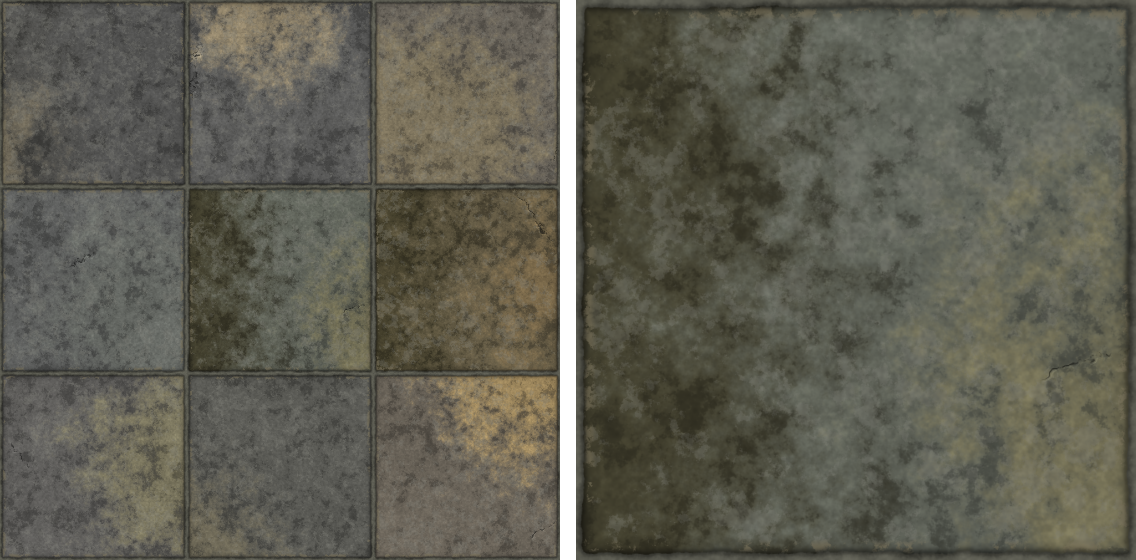
Left, the full canvas; right, a detail of the centre.
This texture is drawn by a Shadertoy shader. Its source:

```glsl
// Three by three weathered slate tiles with thin recessed grout.
// Each tile mixes a stone tone, a crusty mineral stain and a dark side,
// all broken up by layered value noise, then adds cracks and chipped rims.

const float TILES = 3.0;
const float HALF_GAP = 0.013;       // lengths below are in tile widths
const float CORNER = 0.008;
const float RAGGED = 0.014;
const float SEAM_WIDTH = 0.007;
const float SEAM_DEPTH = 0.36;
const float CRACK_WIDTH = 0.003;
const float GRAIN = 0.11;
const vec3 GROUT = vec3(0.36, 0.36, 0.32);
const vec3 PALE_FLAKE = vec3(0.49, 0.49, 0.46);
const vec3 DARK_OLIVE = vec3(0.24, 0.225, 0.15);
const vec3 CHIP = vec3(0.50, 0.46, 0.35);

// Per-tile settings, row by row from the lower left.
const vec3 STONE[9] = vec3[9](
    vec3(0.37, 0.365, 0.355), vec3(0.345, 0.345, 0.325), vec3(0.40, 0.375, 0.335),
    vec3(0.36, 0.365, 0.36), vec3(0.365, 0.38, 0.345), vec3(0.39, 0.355, 0.27),
    vec3(0.315, 0.315, 0.31), vec3(0.35, 0.35, 0.345), vec3(0.41, 0.39, 0.355));
const vec3 STAIN[9] = vec3[9](
    vec3(0.48, 0.46, 0.36), vec3(0.44, 0.415, 0.335), vec3(0.62, 0.53, 0.36),
    vec3(0.39, 0.405, 0.38), vec3(0.44, 0.42, 0.31), vec3(0.47, 0.40, 0.28),
    vec3(0.43, 0.40, 0.33), vec3(0.54, 0.49, 0.39), vec3(0.48, 0.44, 0.345));
// Stain centre, radius and strength.
const vec4 STAIN_SHAPE[9] = vec4[9](
    vec4(1.05, 0.50, 0.50, 0.90), vec4(0.05, 0.05, 0.30, 0.80), vec4(0.90, 1.10, 0.50, 0.95),
    vec4(0.80, 0.30, 0.45, 0.70), vec4(1.05, 0.25, 0.30, 0.85), vec4(1.10, 0.50, 0.40, 0.85),
    vec4(0.03, 0.20, 0.16, 0.80), vec4(0.40, 1.10, 0.36, 0.95), vec4(0.35, 0.30, 0.50, 0.85));
const float DARK_SIDE[9] = float[9](0.0, 0.0, 0.0, 0.0, 0.85, 0.85, 0.1, 0.0, 0.0);
// Crack centre, angle and half length (zero for none).
const vec4 CRACK[9] = vec4[9](
    vec4(0.10, 0.55, -0.8, 0.10), vec4(0.0), vec4(0.92, 0.17, 0.7, 0.11),
    vec4(0.45, 0.60, 0.5, 0.09), vec4(0.91, 0.35, 0.6, 0.09), vec4(0.87, 0.84, -0.9, 0.18),
    vec4(0.0), vec4(0.04, 0.62, 1.4, 0.18), vec4(0.97, 0.20, 1.3, 0.08));

float hash(vec2 p) {
    vec3 a = fract(vec3(p.xyx) * 0.1031);
    a += dot(a, a.yzx + 33.33);
    return fract((a.x + a.y) * a.z);
}

float noise(vec2 p) {
    vec2 i = floor(p), f = fract(p);
    f = f * f * (3.0 - 2.0 * f);
    return mix(mix(hash(i), hash(i + vec2(1, 0)), f.x),
               mix(hash(i + vec2(0, 1)), hash(i + vec2(1, 1)), f.x), f.y);
}

// Layered noise, averaging one half.
float fbm(vec2 p) {
    float sum = 0.0, amp = 0.5, total = 0.0;
    for (int k = 0; k < 5; k++) {
        sum += amp * noise(p);
        total += amp;
        amp *= 0.7;
        p = mat2(1.6, 1.2, -1.2, 1.6) * p + 7.3;
    }
    return sum / total;
}

float boxDistance(vec2 p, float halfSize, float radius) {
    vec2 d = abs(p) - halfSize + radius;
    return length(max(d, 0.0)) + min(max(d.x, d.y), 0.0) - radius;
}

void mainImage(out vec4 fragColor, in vec2 fragCoord) {
    vec2 grid = fragCoord / iResolution.xy * TILES;
    vec2 cell = clamp(floor(grid), 0.0, TILES - 1.0);
    vec2 q = grid - cell;
    int id = int(cell.x + TILES * cell.y);
    float aa = TILES / min(iResolution.x, iResolution.y);
    vec2 seeded = q + cell * 17.0 + 3.0;

    float broad = fbm(seeded * 4.0) - 0.5;
    float crust = fbm(seeded * 20.0 + 40.0) - 0.5;
    float flakes = fbm(seeded * 27.0 + 90.0) - 0.5;
    float grain = noise(seeded * 85.0) + noise(seeded * 150.0) - 1.0;

    // Stone with a dark left side and a crusty stain
    vec3 color = STONE[id];
    float side = smoothstep(0.65, 0.0, q.x + broad * 0.6 + crust * 0.6);
    color = mix(color, DARK_OLIVE, side * DARK_SIDE[id]);
    vec4 shape = STAIN_SHAPE[id];
    float reach = shape.z - length(q - shape.xy) + broad * 0.7 + crust * 0.65;
    color = mix(color, STAIN[id], smoothstep(-0.24, 0.24, reach) * shape.w);

    // Mottling, pale flakes, small dark pits and fine grain
    color *= 1.02 + broad * 0.3 + crust * 0.35;
    color = mix(color, PALE_FLAKE, 0.3 * smoothstep(0.03, 0.17, flakes + broad * 0.5));
    color *= 1.0 - 0.14 * smoothstep(0.06, 0.2, -crust - broad * 0.4);
    color *= 1.0 + GRAIN * grain;

    // Hairline crack with a lit lower lip
    vec4 crack = CRACK[id];
    vec2 dir = vec2(cos(crack.z), sin(crack.z));
    vec2 rel = q - crack.xy;
    float across = dot(rel, vec2(-dir.y, dir.x)) + (fbm(seeded * 9.0 + 60.0) - 0.5) * 0.13;
    float along = smoothstep(crack.w, crack.w * 0.6, abs(dot(rel, dir))) * step(0.01, crack.w);
    float broken = along * smoothstep(-0.15, 0.05, flakes);
    color *= 1.0 - 0.45 * broken * smoothstep(CRACK_WIDTH + aa, 0.0, abs(across));
    color *= 1.0 + 0.15 * broken * smoothstep(CRACK_WIDTH + aa, 0.0, abs(across + 0.009));

    // Worn rim, chips, grout and the dark seam between them
    float edge = boxDistance(q - 0.5, 0.5 - HALF_GAP, CORNER) + crust * RAGGED;
    color *= 1.0 - 0.12 * smoothstep(-0.035, 0.0, edge);
    float rim = smoothstep(-0.025, -0.01, edge) * smoothstep(0.0, -0.007, edge);
    color = mix(color, CHIP, 0.5 * rim * smoothstep(0.0, 0.14, flakes + broad * 0.5));
    vec3 grout = GROUT * (1.0 + crust * 0.3 + GRAIN * grain);
    color = mix(color, grout, smoothstep(-aa, aa, edge));
    color *= 1.0 - SEAM_DEPTH * exp(-pow(abs(edge) / SEAM_WIDTH, 2.0));

    fragColor = vec4(clamp(color, 0.0, 1.0), 1.0);
}
```
